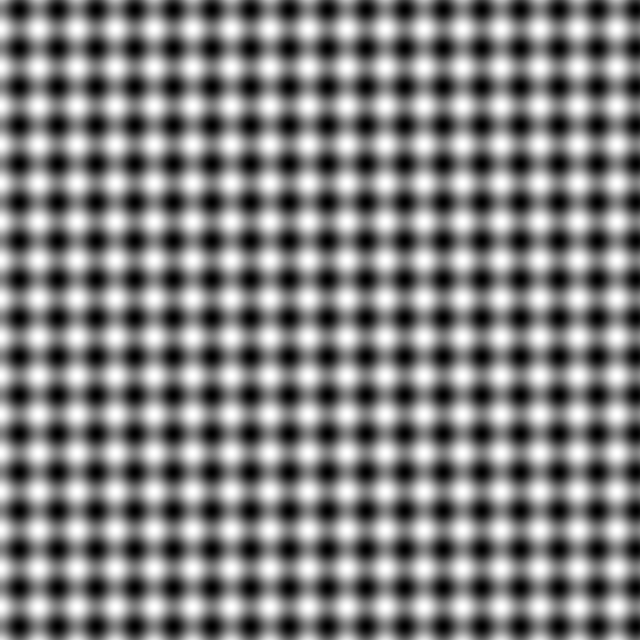
Give the GLSL for this pattern, as a Shadertoy shader.

```glsl
// Soft grey lattice of blurred black and white dots, the sum of two crossed sine waves.

#define TAU 6.28319
#define REPEATS 16.6            // waves per canvas height
#define PHASE vec2(0.0, 0.25)   // wave offset across and down, in periods
#define MID_GREY 0.5
#define CONTRAST 0.25           // amplitude of each wave

void mainImage(out vec4 fragColor, in vec2 fragCoord)
{
    // Canvas units, measured from the top left corner
    vec2 uv = vec2(fragCoord.x, iResolution.y - fragCoord.y) / iResolution.y;

    // One wave across, one wave down
    vec2 wave = cos(TAU * (uv * REPEATS + PHASE));

    // White where both crest, black where both dip, grey between
    float grey = MID_GREY + CONTRAST * (wave.x + wave.y);
    fragColor = vec4(vec3(grey), 1.0);
}
```
